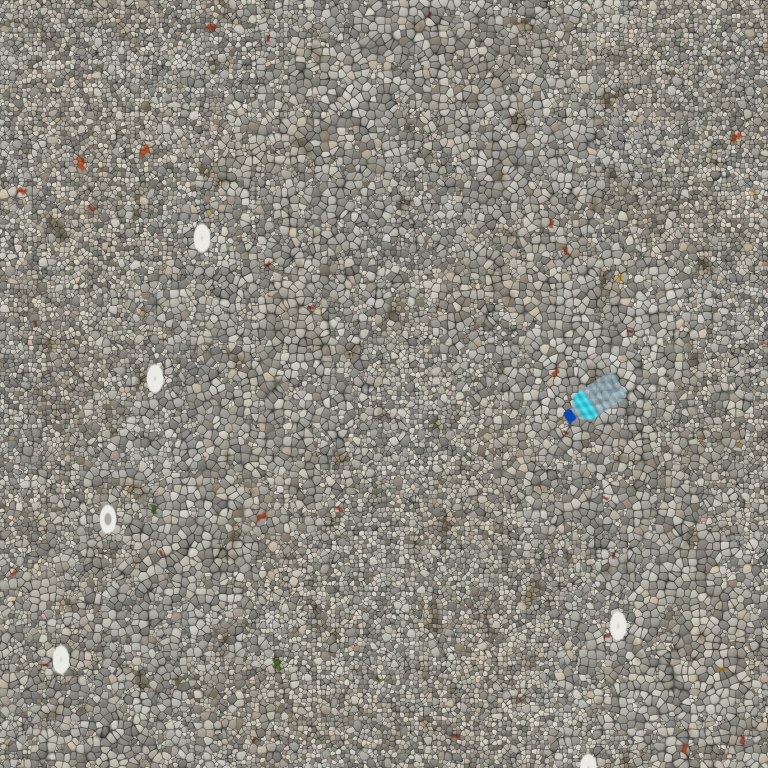
Give the GLSL for this texture, as a Shadertoy shader.

```glsl
const float COARSE_CELLS = 98.0;
const float FINE_CELLS = 165.0;
const float LEAF_CELLS = 13.0;
const float LEAF_CHANCE = 0.24;
const vec3 STONE_TINT = vec3(1.0, 0.995, 0.955);
const vec3 EARTH_TINT = vec3(1.0, 0.93, 0.81);
const vec3 DISC_WHITE = vec3(0.92, 0.92, 0.90);
const vec2 DISC_RADII = vec2(0.0108, 0.0187);
const vec2 BOTTLE_POS = vec2(0.772, 0.478);
const vec2 BOTTLE_AXIS = vec2(0.835, 0.550);
const vec3 BOTTLE_CLEAR = vec3(0.56, 0.66, 0.71);
const vec3 BOTTLE_LABEL = vec3(0.22, 0.80, 0.87);
const vec3 BOTTLE_CAP = vec3(0.04, 0.28, 0.68);

vec3 hash3(vec2 p) {
    vec3 q = fract(p.xyx * vec3(0.1031, 0.1030, 0.0973));
    q += dot(q, q.yxz + 33.33);
    return fract((q.xxy + q.yzz) * q.zyx);
}

// Smooth layered sines, roughly -1 to 1
float waves(vec2 p) {
    float sum = 0.0, gain = 0.5;
    for (int i = 0; i < 4; i++) {
        p = mat2(0.8, 0.6, -0.6, 0.8) * p * 1.7 + 1.3;
        sum += gain * sin(p.x + sin(p.y * 1.3)) * cos(p.y * 0.8);
        gain *= 0.7;
    }
    return sum;
}

// Cellular stones: rgb is the colour, a is a random value of the stone
vec4 pebbles(vec2 p, float spread, float earth) {
    vec2 base = floor(p), nearestId = base, toCentre = vec2(0.0);
    float first = 9.0, second = 9.0;
    for (int y = -1; y <= 1; y++)
    for (int x = -1; x <= 1; x++) {
        vec2 id = base + vec2(x, y);
        vec3 h = hash3(id);
        vec2 d = id + 0.08 + 0.84 * h.xy - p;
        float angle = 6.283 * h.z;
        float along = dot(d, vec2(cos(angle), sin(angle)));
        float dist = sqrt(dot(d, d) + 0.35 * along * along);
        if (dist < first) {
            second = first;
            first = dist;
            nearestId = id;
            toCentre = d;
        } else {
            second = min(second, dist);
        }
    }
    vec3 h = hash3(nearestId + 71.0);
    float solid = smoothstep(-0.06, 0.22, second - first);
    solid *= 1.0 - 0.6 * smoothstep(0.5, 0.95, first);
    float tone = 0.64 + spread * (h.x - 0.5) - 0.10 * dot(toCentre, vec2(-0.4, 0.9));
    float crevice = mix(0.12, 0.40, h.y);
    float brown = clamp(earth + 0.75 * smoothstep(0.86, 1.0, h.y), 0.0, 1.0);
    vec3 tint = mix(STONE_TINT, EARTH_TINT, brown);
    return vec4(mix(crevice, tone, solid) * tint, h.z);
}

// Coarse stones lie in two spreading tracks over fine grit
vec3 gravel(vec2 p) {
    float patches = waves(p * 7.0);
    float track = abs(abs(p.x - 0.55) - 0.45 * (1.0 - p.y));
    float coverage = clamp(0.95 - 3.2 * track + 0.3 * patches, 0.12, 0.95);
    float earth = 0.22 + 0.25 * waves(p * 11.0 + 4.0);
    vec4 fine = pebbles(p * FINE_CELLS, 0.40, max(earth, 0.0));
    vec4 coarse = pebbles(p * COARSE_CELLS + 19.0, 0.32, max(earth - 0.1, 0.0));
    vec3 col = mix(fine.rgb, coarse.rgb, step(coarse.a, coverage));
    float soil = smoothstep(0.45, 1.0, waves(p * 24.0 + 9.0));
    return col * (1.0 + 0.04 * patches) * mix(vec3(1.0), vec3(0.78, 0.74, 0.66), soil);
}

float cover(float dist, float pixel) {
    return 1.0 - smoothstep(-pixel, pixel, dist);
}

float ellipse(vec2 p, vec2 radii) {
    return (length(p / radii) - 1.0) * min(radii.x, radii.y);
}

float box(vec2 p, vec2 halfSize, float corner) {
    vec2 q = abs(p) - halfSize + corner;
    return length(max(q, 0.0)) + min(max(q.x, q.y), 0.0) - corner;
}

// Sparse fallen leaves, mostly red with some ochre and green
vec3 addLeaves(vec3 col, vec2 p, float pixel) {
    vec2 id = floor(p * LEAF_CELLS);
    vec3 h = hash3(id + 7.0), k = hash3(id + 43.0);
    vec2 d = p - (id + 0.2 + 0.6 * h.xy) / LEAF_CELLS;
    float angle = 6.283 * k.x;
    d = mat2(cos(angle), sin(angle), -sin(angle), cos(angle)) * d;
    d.y += 0.0015 * sin(d.x * 600.0);
    float size = mix(0.004, 0.010, k.y * k.y);
    vec3 leaf = mix(vec3(0.40, 0.13, 0.10), vec3(0.62, 0.27, 0.12), k.y);
    leaf = mix(leaf, vec3(0.66, 0.52, 0.16), step(0.78, k.z));
    leaf = mix(leaf, vec3(0.22, 0.31, 0.10), step(0.90, k.z));
    float mask = cover(ellipse(d, vec2(size, size * 0.5)), pixel);
    return mix(col, leaf * (0.6 + 0.75 * col.g), 0.85 * mask * step(h.z, LEAF_CHANCE));
}

// Two rows of pale discs with a small hub
vec3 addDiscs(vec3 col, vec2 p, float pixel) {
    for (int i = 0; i < 6; i++) {
        float n = float(i);
        vec2 centre = i < 4 ? vec2(0.263, 0.690) - n * vec2(0.0612, 0.183)
                            : vec2(0.805, 0.185) - (n - 4.0) * vec2(0.039, 0.185);
        vec2 d = p - centre;
        float hub = cover(ellipse(d, DISC_RADII * (i == 2 ? 0.42 : 0.14)), pixel);
        vec3 disc = mix(DISC_WHITE, vec3(0.66, 0.65, 0.62), hub * (i == 2 ? 1.0 : 0.4));
        col = mix(col, disc, cover(ellipse(d, DISC_RADII), pixel));
    }
    return col;
}

vec3 addBottle(vec3 col, vec2 p, float pixel) {
    vec2 d = p - BOTTLE_POS;
    d = vec2(dot(d, BOTTLE_AXIS), dot(d, vec2(-BOTTLE_AXIS.y, BOTTLE_AXIS.x)));
    float ribs = 0.07 * sin(d.x * 700.0) + 0.05 * sin(d.y * 500.0 + d.x * 200.0);
    float taper = mix(0.009, 0.020, smoothstep(-0.032, -0.012, d.x));
    float body = box(d - vec2(0.005, 0.0), vec2(0.037, taper), 0.007);
    vec3 plastic = mix(BOTTLE_CLEAR + ribs, col, 0.25);
    float label = cover(abs(d.x + 0.013) - 0.009, 0.002);
    plastic = mix(plastic, BOTTLE_LABEL + ribs, 0.9 * label);
    col = mix(col, plastic, cover(body, pixel));
    float cap = box(d + vec2(0.036, 0.0), vec2(0.006, 0.008), 0.003);
    return mix(col, BOTTLE_CAP, cover(cap, pixel));
}

void mainImage(out vec4 fragColor, in vec2 fragCoord) {
    float pixel = 1.0 / iResolution.y;
    vec3 sum = vec3(0.0);
    // Four samples per pixel keep the fine grit smooth
    for (int i = 0; i < 4; i++) {
        vec2 offset = vec2(i % 2, i / 2) * 0.5 - 0.25;
        vec2 p = (fragCoord + offset) * pixel;
        vec3 col = addLeaves(gravel(p), p, pixel);
        sum += addBottle(addDiscs(col, p, pixel), p, pixel);
    }
    fragColor = vec4(sum / 4.0, 1.0);
}
```
